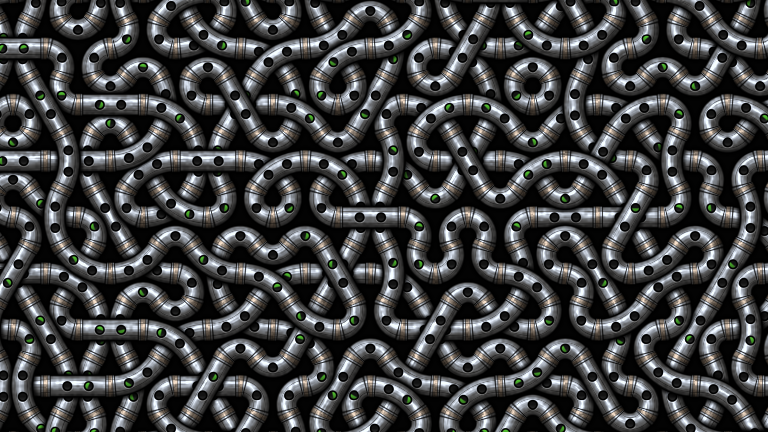
A Shadertoy shader for this pattern:

```glsl
// Woven steel pipes on a hexagonal Truchet grid. Each cell shuffles its six
// edges into three pairs and joins every pair with a small arc, a wide arc or
// a straight tube, stacked with shadows, collars and round lamp holes.

const float SIXTH_TURN = 1.0471976;

float hash(vec3 p) {
    p = fract(p * vec3(0.1031, 0.1030, 0.0973));
    p += dot(p, p.yzx + 33.33);
    return fract((p.x + p.y) * p.z);
}

float noise(vec2 p, float seed) {
    vec2 i = floor(p), f = fract(p);
    f *= f * (3.0 - 2.0 * f);
    float low = mix(hash(vec3(i, seed)), hash(vec3(i + vec2(1, 0), seed)), f.x);
    float high = mix(hash(vec3(i + vec2(0, 1), seed)), hash(vec3(i + 1.0, seed)), f.x);
    return mix(low, high, f.y);
}

// Dark line of a given half width around zero
float groove(float x, float halfWidth, float aa) {
    return 1.0 - smoothstep(halfWidth - aa, halfWidth + aa, abs(x));
}

// Lays one tube, joining two edges of a cell, over the colour below it
vec3 layPipe(vec3 below, vec2 p, int first, int second, float seed, float aa) {
    int start = min(first, second), span = abs(first - second);
    if (span > 3) { start = max(first, second); span = 6 - span; }

    // Tube coordinates: across and along the centre line
    float angle = SIXTH_TURN * (float(start) + (span < 3 ? 0.5 * float(span) : 0.0));
    vec2 axis = vec2(cos(angle), sin(angle)), side = vec2(-axis.y, axis.x);
    vec2 normal = side;
    float across = dot(p, side), along = dot(p, axis), halfLength = 0.5;
    if (span < 3) {
        float radius = span == 1 ? 0.288675 : 0.866025;
        vec2 q = p - axis * (span == 1 ? 0.57735 : 1.0);
        normal = q / max(length(q), 1e-4);
        across = length(q) - radius;
        along = radius * atan(dot(q, side), -dot(q, axis));
        halfLength = radius * SIXTH_TURN / float(span);
    }
    vec2 tangent = vec2(normal.y, -normal.x);
    float toEnd = halfLength - abs(along);
    float collar = 1.0 - smoothstep(0.07 - aa, 0.07 + aa, toEnd);
    float width = 0.165 + 0.012 * collar;

    // Rounded metal: ramp around a highlight pushed to the upper left
    float x = across / width;
    float shift = 0.38 * dot(normal, vec2(-0.5, 0.87));
    float ramp = clamp(1.0 - abs(x - shift) / (1.0 + abs(shift)), 0.0, 1.0);
    float streaks = noise(vec2(across * 45.0, along * 5.0) + 50.0, seed);
    float grain = noise(p * 22.0 + 50.0, seed);
    ramp = clamp(ramp + 0.22 * (streaks - 0.5) + 0.16 * (grain - 0.5), 0.0, 1.0);
    float shade = 0.11 + 0.40 * ramp + 0.50 * pow(ramp, 4.0);
    shade *= 1.0 - 0.35 * groove(abs(x) - 0.55, 0.03, aa * 4.0);
    vec3 color = shade * mix(vec3(1.0, 0.99, 0.98), vec3(0.96, 1.0, 1.06), smoothstep(0.2, 0.6, shade));

    // Collars: bronze ring between steel lips
    float bronze = 1.0 - smoothstep(0.034 - aa, 0.034 + aa, toEnd);
    color = mix(color, color * vec3(1.0, 0.87, 0.74), bronze);
    color *= 1.0 - 0.8 * groove(toEnd - 0.072, 0.009, aa);
    color *= 1.0 - 0.6 * groove(toEnd - 0.036, 0.006, aa);

    // Lamp holes: one on a small arc, two on longer tubes
    float spot = span == 1 ? 0.0 : (along < 0.0 ? -0.165 : 0.165);
    vec2 v = normal * across + tangent * (along - spot);
    float r = length(v), pick = hash(vec3(seed, spot * 40.0 + 9.0, 3.0));
    float turn = 6.2832 * fract(pick * 17.0);
    float lit = smoothstep(-0.01, 0.02, dot(v, vec2(cos(turn), sin(turn))));
    vec3 lamp = vec3(0.07 + 1.8 * max(-v.y, 0.0));
    if (pick < 0.32) lamp = mix(lamp, vec3(0.34, 0.78, 0.20) * (0.8 + 4.0 * v.y), lit);
    lamp *= 1.0 - smoothstep(0.052 - aa, 0.052 + aa, r);
    color += 0.18 * groove(r - 0.085, 0.008, aa) * smoothstep(0.0, 0.06, -v.y);
    color = mix(color, lamp, 1.0 - smoothstep(0.077 - aa, 0.077 + aa, r));

    // Dark rim, then a soft shadow on whatever lies beneath
    float edge = abs(across) - width;
    color *= 1.0 - smoothstep(-0.018 - aa, 0.004, edge);
    below *= mix(0.15, 1.0, smoothstep(0.0, 0.09, edge));
    return mix(color, below, smoothstep(0.012 - aa, 0.012 + aa, edge));
}

void mainImage(out vec4 fragColor, in vec2 fragCoord) {
    float scale = 6.65;
    vec2 p = (fragCoord - 0.5 * iResolution.xy) / iResolution.y * scale;
    p += vec2(0.21, 0.02);
    float aa = 0.7 * scale / iResolution.y;

    // Nearest hexagon centre from two interleaved rectangular grids
    vec2 cell = vec2(1.0, 1.7320508);
    vec2 a = floor(p / cell + 0.5), b = floor(p / cell) + 0.5;
    vec2 da = p - a * cell, db = p - b * cell;
    bool inA = dot(da, da) < dot(db, db);
    vec2 id = 2.0 * (inA ? a : b) + 60.0, local = inA ? da : db;

    // Shuffle the edges, then lay the three pairs in order
    int edges[6] = int[6](0, 1, 2, 3, 4, 5);
    for (int i = 5; i > 0; i--) {
        int j = min(int(hash(vec3(id, float(i) + 4.0)) * float(i + 1)), i);
        int swap = edges[i];
        edges[i] = edges[j];
        edges[j] = swap;
    }
    vec3 color = vec3(0.012);
    for (int i = 0; i < 3; i++) {
        float seed = floor(900.0 * hash(vec3(id, float(i) + 21.0)));
        color = layPipe(color, local, edges[2 * i], edges[2 * i + 1], seed, aa);
    }
    fragColor = vec4(clamp(color, 0.0, 1.0), 1.0);
}
```
